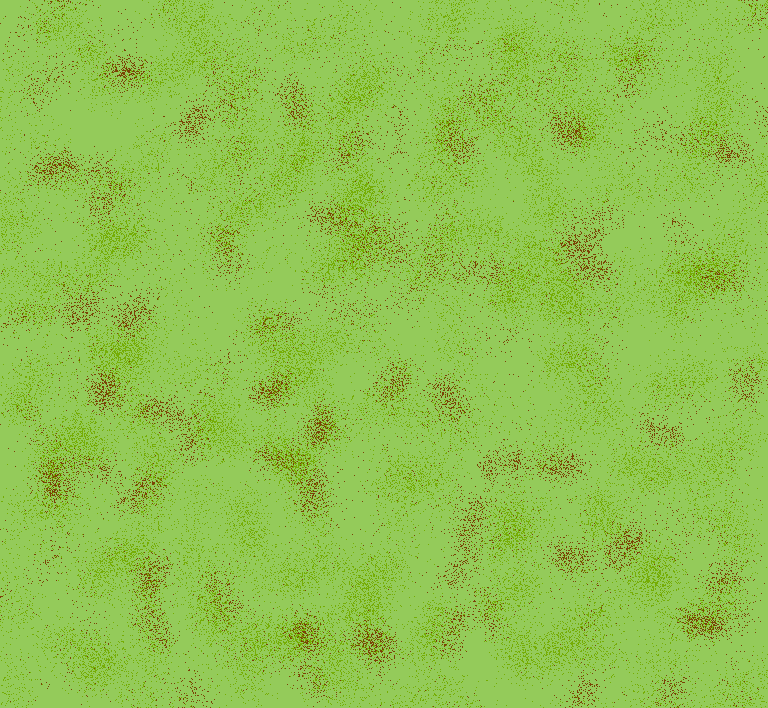
Write a WebGL 1 fragment shader that draws this texture.

```glsl
precision highp float;
uniform vec2 u_resolution;

#define GRAINS 768.0        // grain cells across the width
#define PATCHES 13.0        // spray patches across the width
#define GREEN_RADIUS 0.024
#define GREEN_DENSITY 0.33
#define BROWN_RADIUS 0.017
#define BROWN_DENSITY 0.40
#define LOOSE_BROWN 0.010
#define BASE vec3(0.582, 0.796, 0.353)
#define GREEN vec3(0.460, 0.680, 0.015)
#define BROWN vec3(0.480, 0.260, 0.020)

float hash(vec2 p) {
  vec3 q = fract(vec3(p.xyx) * 0.1031);
  q += dot(q, q.yzx + 33.33);
  return fract((q.x + q.y) * q.z);
}

float valueNoise(vec2 p) {
  vec2 i = floor(p), f = fract(p);
  f = f * f * (3.0 - 2.0 * f);
  return mix(mix(hash(i), hash(i + vec2(1.0, 0.0)), f.x),
             mix(hash(i + vec2(0.0, 1.0)), hash(i + vec2(1.0, 1.0)), f.x), f.y);
}

float segmentDistance(vec2 p, vec2 halfAxis) {
  float t = clamp(dot(p, halfAxis) / dot(halfAxis, halfAxis), -1.0, 1.0);
  return length(p - halfAxis * t);
}

// Soft strokes scattered one per patch cell; strong ones are short
float spray(vec2 p, float radius, float power, float seed) {
  float density = 0.0;
  vec2 home = floor(p * PATCHES);
  for (int j = -2; j <= 2; j++) {
    for (int i = -2; i <= 2; i++) {
      vec2 cell = home + vec2(float(i), float(j));
      vec2 id = cell + seed;
      vec2 center = (cell + vec2(hash(id), hash(id + 41.7))) / PATCHES;
      float strength = hash(id + 83.1);
      float turn = hash(id + 127.9);
      float angle = turn < 0.6 ? mix(-0.3, 1.0, turn / 0.6)
                               : mix(1.0, 2.4, (turn - 0.6) / 0.4);
      float halfLength = 0.006 + 0.046 * (1.0 - strength);
      vec2 halfAxis = halfLength * vec2(cos(angle), sin(angle));
      float d = segmentDistance(p - center, halfAxis) / radius;
      density += pow(strength, power) * exp(-d * d);
    }
  }
  return density;
}

void main() {
  vec2 p = gl_FragCoord.xy / u_resolution.x;
  vec2 size = u_resolution / u_resolution.x;

  // Spray densities, thinner along the border
  vec2 border = min(p, size - p);
  float fade = mix(0.4, 1.0, smoothstep(0.0, 0.07, min(border.x, border.y)));
  float green = GREEN_DENSITY * fade * spray(p, GREEN_RADIUS, 1.0, 211.0);
  float brown = BROWN_DENSITY * spray(p, BROWN_RADIUS, 3.0, 517.0);
  brown = fade * (brown + LOOSE_BROWN * smoothstep(0.3, 0.8, valueNoise(p * 9.0 + 60.0)));
  green = min(green, 0.4);
  brown = min(brown, 0.4);

  // Square grains, averaged over the area of the pixel
  float footprint = GRAINS / u_resolution.x;
  vec2 low = (gl_FragCoord.xy - 0.5) * footprint;
  vec2 high = low + footprint;
  vec3 color = BASE;
  for (int j = 0; j < 4; j++) {
    for (int i = 0; i < 4; i++) {
      vec2 cell = floor(low) + vec2(float(i), float(j));
      vec2 overlap = clamp(min(high, cell + 1.0) - max(low, cell), 0.0, 1.0);
      float share = overlap.x * overlap.y / (footprint * footprint);
      float pick = hash(cell + 7.0);
      vec3 grain = pick < brown ? BROWN : (pick < brown + green ? GREEN : BASE);
      color += share * (grain - BASE);
    }
  }
  gl_FragColor = vec4(color, 1.0);
}
```
